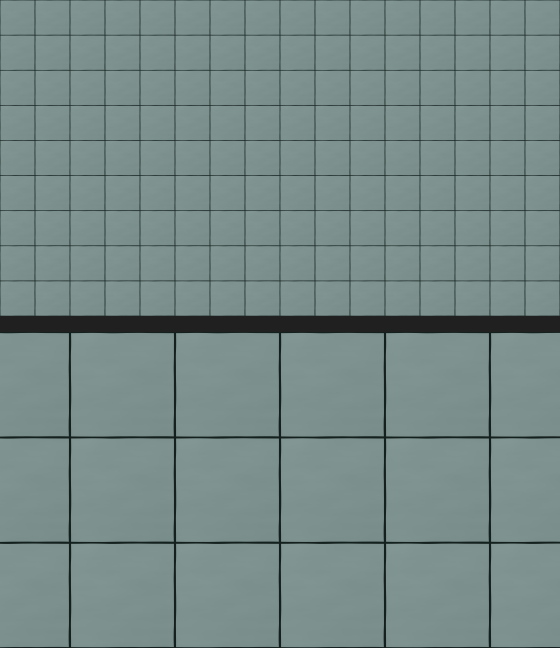
Top, the full canvas; bottom, a detail of the centre.
Give the GLSL for this texture, as a WebGL 2 fragment shader.

```glsl
#version 300 es
precision highp float;

uniform vec2 u_resolution;
out vec4 outColor;

const vec2 TILE_COUNT = vec2(16.0, 9.0);
const vec3 GLAZE = vec3(0.490, 0.570, 0.558);
const vec3 GROUT = vec3(0.075, 0.125, 0.115);

// Random unit gradient on a lattice that wraps at the given period
vec2 gradientAt(vec2 cell, vec2 period) {
    cell = mod(cell, period);
    vec3 p = fract(cell.xyx * vec3(0.1031, 0.1030, 0.0973));
    p += dot(p, p.yzx + 33.33);
    float angle = 6.28319 * fract((p.x + p.y) * p.z);
    return vec2(cos(angle), sin(angle));
}

// Gradient noise, about -0.7 to 0.7, wrapping at a whole-number period
float wrappedNoise(vec2 p, vec2 period) {
    vec2 i = floor(p);
    vec2 f = p - i;
    vec2 w = f * f * f * (f * (f * 6.0 - 15.0) + 10.0);
    vec2 e = vec2(1.0, 0.0);
    float a = dot(gradientAt(i, period), f);
    float b = dot(gradientAt(i + e.xy, period), f - e.xy);
    float c = dot(gradientAt(i + e.yx, period), f - e.yx);
    float d = dot(gradientAt(i + e.xx, period), f - e.xx);
    return mix(mix(a, b, w.x), mix(c, d, w.x), w.y);
}

// Layered noise that repeats once per tile
float tileNoise(vec2 tileUv, vec2 frequency) {
    float sum = 0.0;
    float weight = 0.6;
    for (int octave = 0; octave < 3; octave++) {
        sum += weight * wrappedNoise(tileUv * frequency, frequency);
        frequency *= 2.0;
        weight *= 0.5;
    }
    return sum;
}

// Share of a pixel covered by a band centred on zero
float bandCoverage(float offset, float halfWidth, float pixel) {
    float high = min(offset + 0.5 * pixel, halfWidth);
    float low = max(offset - 0.5 * pixel, -halfWidth);
    return clamp((high - low) / pixel, 0.0, 1.0);
}

// Hand-cut joint: its position and width waver slightly along its length
float jointCoverage(float across, float along, float halfWidth, float row, float pixel) {
    float shift = 0.003 * wrappedNoise(vec2(along * 4.0, row), vec2(4.0, 16.0));
    float swell = 1.0 + 0.25 * wrappedNoise(vec2(along * 7.0, row + 5.0), vec2(7.0, 16.0));
    float offset = fract(across + 0.5) - 0.5 + shift;
    return bandCoverage(offset, halfWidth * swell, pixel);
}

// Glaze slightly lighter towards the upper left, with soft sideways smears
vec3 glazeColor(vec2 tileUv) {
    float slope = 0.018 * (tileUv.y - 0.5) - 0.012 * (tileUv.x - 0.5);
    float smears = 0.016 * tileNoise(tileUv, vec2(2.0, 8.0));
    float clouds = 0.008 * tileNoise(tileUv, vec2(3.0, 3.0));
    vec2 edge = min(tileUv, 1.0 - tileUv);
    float rim = 0.010 * (1.0 - smoothstep(0.0, 0.04, min(edge.x, edge.y)));
    return GLAZE + slope + smears + clouds - rim;
}

void main() {
    vec2 grid = gl_FragCoord.xy / u_resolution * TILE_COUNT;
    vec2 tileUv = fract(grid);
    vec2 pixel = TILE_COUNT / u_resolution;

    // Joints between tiles
    float upright = jointCoverage(grid.x, tileUv.y, 0.0104, 0.37, pixel.x);
    float level = jointCoverage(grid.y, tileUv.x, 0.0092, 8.61, pixel.y);
    float joint = 1.0 - (1.0 - upright) * (1.0 - level);

    outColor = vec4(mix(glazeColor(tileUv), GROUT, joint), 1.0);
}
```
